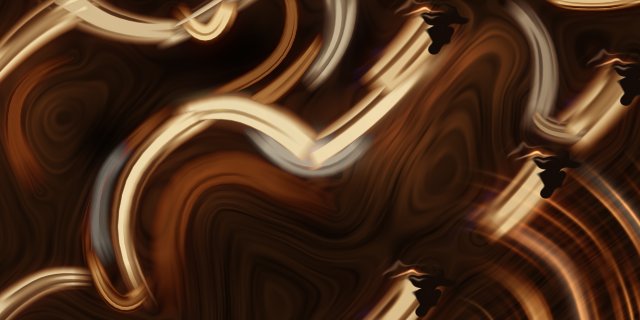
A Shadertoy shader for this background:

```glsl
// Molten golden ribbons and ember heads flowing over dark, wood-like brown streaks.

vec3 glow;        // brightest ribbon light so far
float cover;      // how far ribbons hide the ground
float nearness;   // soft sum of ribbon proximity, shapes the streaks

float hash(vec2 p) {
    vec3 q = fract(p.xyx * 0.1031);
    q += dot(q, q.yzx + 33.33);
    return fract((q.x + q.y) * q.z);
}

float noise(vec2 p) {
    vec2 i = floor(p), f = fract(p);
    f = f * f * (3.0 - 2.0 * f);
    vec2 e = vec2(0, 1);
    return mix(mix(hash(i), hash(i + e.yx), f.x),
               mix(hash(i + e), hash(i + e.yy), f.x), f.y);
}

float spot(vec2 p, vec2 center, vec2 radius) {
    vec2 q = (p - center) / radius;
    return exp(-dot(q, q));
}

// Heat to colour: brown, orange, gold, cream
vec3 ember(float heat) {
    return vec3(0.95, 0.87, 0.67) * pow(vec3(heat), vec3(0.9, 1.5, 2.3));
}

// Signed distance to a quadratic curve, and the position along it
vec2 curve(vec2 p, vec2 a, vec2 b, vec2 c) {
    const int steps = 16;
    vec2 best = vec2(9, 0), from = a;
    for (int i = 1; i <= steps; i++) {
        float t = float(i) / float(steps);
        vec2 to = mix(mix(a, b, t), mix(b, c, t), t);
        vec2 dir = to - from, q = p - from;
        float k = clamp(dot(q, dir) / dot(dir, dir), 0.0, 1.0);
        float d = length(q - dir * k);
        if (d < abs(best.x))
            best = vec2(dir.x * q.y < dir.y * q.x ? -d : d, t + (k - 1.0) / float(steps));
        from = to;
    }
    return best;
}

// Glossy ribbon with irregular strands, fading out at both ends
void ribbon(vec2 p, vec2 a, vec2 b, vec2 c, float w0, float w1, float heat, float silver) {
    vec2 q = curve(p, a, b, c);
    float s = q.x / mix(w0, w1, q.y);
    heat *= min(1.0, 7.0 * q.y * (1.0 - q.y));
    float body = 1.0 - smoothstep(0.35, 1.0, abs(s));
    float strands = smoothstep(0.2, 0.6, noise(vec2(s * 4.5 + a.x * 50.0, q.y * 2.0)));
    float core = exp(-9.0 * s * s);
    float h = heat * max(body * mix(strands, 1.0, 0.2 + 0.5 * max(silver, core)), 0.13 * exp(-s * s));
    glow = max(glow, mix(ember(h), vec3(0.75, 0.72, 0.66) * h, silver));
    cover = max(cover, body * min(heat * 1.2, 1.0));
    nearness += exp(-14.0 * abs(q.x));
}

void mainImage(out vec4 fragColor, in vec2 fragCoord) {
    vec2 p = fragCoord / iResolution.y;
    p.x *= 2.0 * iResolution.y / iResolution.x;
    glow = vec3(0);
    cover = nearness = 0.0;
    vec2 w = p + 0.012 * (noise(p * 8.0) - 0.5);

    // Central ribbon: left arm, hook, pool and right arm
    ribbon(w, vec2(0.78, 0.71), vec2(0.20, 0.49), vec2(0.48, 0.03), 0.06, 0.045, 1.0, 0.2);
    ribbon(w, vec2(0.48, 0.14), vec2(0.36, -0.08), vec2(0.28, 0.25), 0.045, 0.025, 0.7, 0.0);
    ribbon(w, vec2(0.29, 0.15), vec2(0.22, 0.46), vec2(0.56, 0.67), 0.025, 0.03, 0.4, 0.0);
    ribbon(w, vec2(0.35, 0.17), vec2(0.24, 0.40), vec2(0.42, 0.56), 0.04, 0.035, 0.55, 1.0);
    ribbon(w, vec2(0.54, 0.60), vec2(0.72, 0.76), vec2(1.06, 0.45), 0.055, 0.1, 1.0, 0.25);
    ribbon(w, vec2(0.76, 0.63), vec2(1.00, 0.35), vec2(1.16, 0.62), 0.05, 0.06, 0.85, 0.85);
    ribbon(w, vec2(0.91, 0.48), vec2(1.14, 0.55), vec2(1.42, 0.92), 0.09, 0.085, 1.0, 0.25);

    // Thin loops and silver band above the centre
    ribbon(w, vec2(0.74, 0.64), vec2(0.92, 0.73), vec2(1.01, 0.9), 0.05, 0.03, 0.6, 0.0);
    ribbon(w, vec2(0.56, 0.66), vec2(1.05, 0.80), vec2(0.86, 1.08), 0.03, 0.03, 0.5, 0.0);
    ribbon(w, vec2(0.95, 0.73), vec2(1.12, 0.88), vec2(1.05, 1.1), 0.04, 0.08, 0.9, 0.6);

    // Upper left ribbons
    ribbon(w, vec2(-0.1, 0.68), vec2(0.1, 0.96), vec2(0.34, 1.02), 0.05, 0.09, 1.0, 0.2);
    ribbon(w, vec2(0.14, 1.06), vec2(0.36, 0.86), vec2(0.62, 0.92), 0.09, 0.04, 0.9, 0.3);
    ribbon(w, vec2(0.48, 0.87), vec2(0.64, 0.93), vec2(0.84, 1.08), 0.04, 0.06, 0.95, 0.4);
    ribbon(w, vec2(0.54, 0.98), vec2(0.68, 0.78), vec2(0.72, 1.04), 0.05, 0.05, 0.95, 0.0);

    // Right, lower left and border strands
    ribbon(w, vec2(1.58, 1.0), vec2(1.78, 0.85), vec2(1.66, 0.58), 0.04, 0.06, 0.7, 0.65);
    ribbon(w, vec2(1.66, 0.68), vec2(1.69, 0.56), vec2(1.88, 0.6), 0.04, 0.06, 0.7, 0.4);
    ribbon(w, vec2(-0.08, -0.06), vec2(0.1, 0.17), vec2(0.3, 0.13), 0.06, 0.04, 0.95, 0.3);
    ribbon(w, vec2(1.70, 1.02), vec2(1.85, 0.96), vec2(2.06, 1.02), 0.03, 0.03, 0.9, 0.0);
    ribbon(w, vec2(0.23, 0.82), vec2(-0.08, 0.72), vec2(0.12, 0.4), 0.03, 0.05, 0.27, 0.0);
    ribbon(w, vec2(0.56, 0.0), vec2(0.43, 0.72), vec2(1.05, 0.34), 0.08, 0.07, 0.3, 0.0);

    // Bright pools where ribbons meet
    glow = max(glow, vec3(0.88, 0.75, 0.45) * spot(w, vec2(0.69, 0.67), vec2(0.09, 0.035)));
    glow = max(glow, vec3(0.82, 0.73, 0.63) * spot(w, vec2(1.0, 0.53), vec2(0.1, 0.055)));

    // Ember heads: flame below a dark ragged cap with bright rims
    vec2 heads[4] = vec2[4](vec2(1.35, 0.94), vec2(1.95, 0.78), vec2(1.70, 0.49), vec2(1.31, 0.12));
    float cap = 0.0, rim = 0.0, blue = 0.0;
    for (int i = 0; i < 4; i++) {
        vec2 c = heads[i], q = p - c;
        ribbon(w, c + 0.03, c - vec2(0.04, 0.1), c - vec2(0.2, 0.23), 0.09, 0.09, 0.9, 0.15);
        q += 0.05 * (vec2(noise(q * 30.0 + 9.0), noise(q * 30.0 + 50.0)) - 0.5);
        float shape = max(spot(q, vec2(0.02, 0.0), vec2(0.08, 0.03)), spot(q, vec2(0.03, -0.06), vec2(0.035, 0.05)));
        cap = max(cap, smoothstep(0.35, 0.5, shape));
        float r = length(q + vec2(0.01, 0.05));
        rim += pow(0.5 + 0.5 * cos(r * 210.0), 4.0) * spot(q, vec2(-0.035, 0.03), vec2(0.05, 0.025));
        vec2 along = vec2(q.x + q.y, q.y - q.x);
        blue += spot(along, vec2(-0.32, 0.05), vec2(0.12, 0.025));
    }

    // Brown ground: streaks follow the ribbons, lit and dark pockets vary them
    float flow = -log(nearness) / 14.0;
    float grain = mix(noise(vec2(flow * 75.0, dot(p, vec2(4, 3)))), noise(vec2(flow * 190.0, dot(p, vec2(9, 7)))), 0.5);
    float lit = 0.3 + 0.3 * spot(p, vec2(0.6, 0.42), vec2(0.2, 0.13)) + 0.55 * spot(p, vec2(1.25, 0.58), vec2(0.2))
        + 0.65 * spot(p, vec2(1.47, 0.82), vec2(0.15)) + 0.3 * spot(p, vec2(0.14, 0.65), vec2(0.2));
    lit *= 1.0 - 0.95 * spot(p, vec2(0.72, 0.84), vec2(0.22, 0.12));
    lit *= 1.0 - 0.85 * max(spot(p, vec2(0.33, 0.55), vec2(0.12)), spot(p, vec2(1.12, 0.86), vec2(0.08, 0.15)));
    vec3 color = vec3(0.36, 0.18, 0.07) * lit * (0.2 + 1.4 * grain) + vec3(0.015, 0.007, 0.003);

    // Sweeping fibres in the lower right, with two silver bands
    float r = length(p - vec2(1.4, -0.1)) + 0.02 * noise(p * 5.0);
    float area = smoothstep(1.4, 1.7, p.x) * (1.0 - smoothstep(0.35, 0.55, p.y));
    color += area * ember(0.7 * pow(noise(vec2(r * 65.0, p.y * 3.0)), 3.0));
    vec2 bands = (r - vec2(0.45, 0.73)) / 0.025;
    color += area * vec3(0.27, 0.26, 0.22) * dot(exp(-bands * bands), vec2(1));

    color = color * (1.0 - 0.85 * cover) + glow + vec3(0.01, 0.01, 0.13) * blue * (1.0 - cover);
    color = mix(color, vec3(0.08, 0.04, 0.025), cap) + vec3(0.8, 0.63, 0.46) * rim;
    fragColor = vec4(min(color, 1.0), 1.0);
}
```
